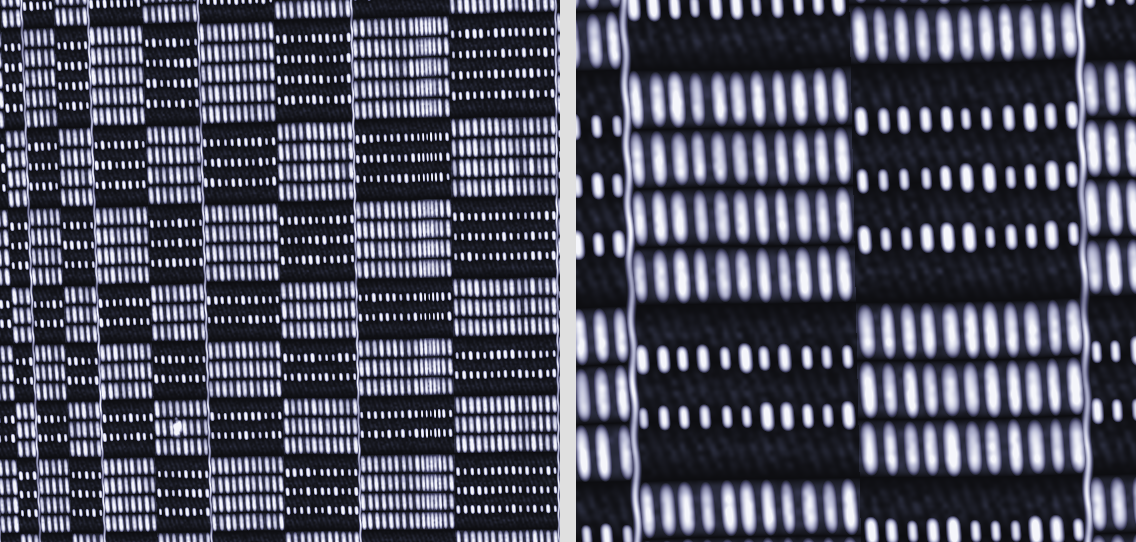
Left, the full canvas; right, a detail of the centre.
A WebGL 1 fragment shader for this texture:

```glsl
precision highp float;
// Woven black and white checkered cloth: bands widening to the right, stitched in short upright strokes.

uniform vec2 u_resolution;

// Colours, from weft shadow to thread highlight
const vec3 BLACK = vec3(0.047, 0.048, 0.060);
const vec3 NAVY = vec3(0.15, 0.16, 0.22);
const vec3 INDIGO = vec3(0.27, 0.27, 0.41);
const vec3 LAVENDER = vec3(0.70, 0.71, 0.82);
const vec3 WHITE = vec3(0.96, 0.965, 0.985);

// Bands across, as shares of the canvas width
const float FIRST_EDGE = -0.018;
const float NARROWEST = 0.0365;
const float BASE_WIDTH = 0.0573;
const float PAIR_GROWTH = 0.0382;
const float ODD_EXTRA = 0.0026;
const float LAST_EXTRA = 0.013;
const float THREAD_PITCH = 0.0124;
const float DENSE_X = 0.768;       // where the strokes crowd together

// Blocks down, counted in rows
const float FIRST_ROW = -7.0;
const float TOP_OFFSET = 0.0376;
const vec2 ROW_RATE = vec2(26.34, 1.33);

// Strokes, in cells of one thread by one row
const vec2 STROKE_SIZE = vec2(0.45, 0.50);
const vec2 DOT_SIZE = vec2(0.34, 0.24);
const float DOT_RISE = 0.07;
const float SLANT = 0.16;
const float GAP_SHEEN = 0.17;      // thread shadow seen between strokes
const float EDGE_THREAD = 0.0038;
const vec2 LINT_POS = vec2(0.317, 0.789);
const vec2 LINT_SIZE = vec2(0.012, 0.020);

float hash(vec2 p) {
  return fract(sin(dot(p, vec2(127.1, 311.7))) * 43758.5453);
}

float noise(vec2 p) {
  vec2 i = floor(p), f = fract(p);
  f = f * f * (3.0 - 2.0 * f);
  return mix(mix(hash(i), hash(i + vec2(1.0, 0.0)), f.x),
             mix(hash(i + vec2(0.0, 1.0)), hash(i + 1.0), f.x), f.y);
}

float bandWidth(float k) {
  float w = BASE_WIDTH + PAIR_GROWTH * floor(k / 2.0) + ODD_EXTRA * mod(k, 2.0);
  return max(w + LAST_EXTRA * step(6.5, k), NARROWEST);
}

float rowsInBlock(float k) {
  return 3.0 + floor(0.14 * (k - 5.0) * (k - 5.0) + 0.5);
}

// Rounded stroke, 1 at the core, falling evenly to 0 at its rim
float stroke(vec2 q, vec2 size) {
  vec2 d = q / size;
  d *= d;
  return max(1.0 - d.x - d.y * d.y, 0.0);
}

vec3 threadColour(float v) {
  vec3 c = mix(BLACK, NAVY, clamp(v / 0.14, 0.0, 1.0));
  c = mix(c, INDIGO, clamp((v - 0.14) / 0.16, 0.0, 1.0));
  c = mix(c, LAVENDER, clamp((v - 0.3) / 0.38, 0.0, 1.0));
  return mix(c, WHITE, clamp((v - 0.68) / 0.22, 0.0, 1.0));
}

void main() {
  vec2 uv = gl_FragCoord.xy / u_resolution;
  uv.y = 1.0 - uv.y;

  // Skew and sag of the cloth
  float x = uv.x - mix(0.036, 0.006, uv.x) * (uv.y - 0.5);
  float y = uv.y + mix(0.032, 0.008, uv.y) * (uv.x - 0.5) - TOP_OFFSET;
  y += 0.002 * (noise(uv * vec2(22.0, 9.0)) - 0.5);
  float row = ROW_RATE.x * y + ROW_RATE.y * y * y;

  // Find the band and the block
  float band = 0.0, left = 0.0, width = 1.0, edge = FIRST_EDGE;
  for (int i = 0; i < 11; i++) {
    float k = float(i) - 2.0, w = bandWidth(k);
    if (x >= edge) { band = k; left = edge; width = w; }
    edge += w;
  }
  float block = 0.0, top = 0.0, rows = 1.0, start = FIRST_ROW;
  for (int i = 0; i < 10; i++) {
    float k = float(i), n = rowsInBlock(k);
    if (row >= start) { block = k; top = start; rows = n; }
    start += n;
  }
  float light = mod(band + block, 2.0);

  // Thread cells, with crowding in one place
  float thread = (x - left) / width * floor(width / THREAD_PITCH + 0.5);
  thread += 2.0 * smoothstep(DENSE_X - 0.026, DENSE_X + 0.026, x);
  float crowd = 1.0 - smoothstep(0.005, 0.024, abs(x - DENSE_X));
  float dotRow = row - top + DOT_RISE;
  float line = light > 0.5 ? row : dotRow + top + 0.5;
  vec2 id = vec2(floor(thread) + band * 31.0, floor(line));
  vec2 q = vec2(fract(thread), fract(line)) - 0.5;
  float rnd = hash(id), threadRnd = hash(vec2(id.x, 7.0));
  q.x += 0.12 * (hash(id + 19.0) - 0.5) - SLANT * q.y;

  // Black weft ribs with a twisted grain
  float rib = 1.0 - abs(2.0 * fract(row) - 1.0);
  float twist = 0.5 + 0.5 * sin(6.2832 * (x * 120.0 - row * 1.5));
  float grain = noise(uv * vec2(260.0, 250.0));
  float v = 0.005 + rib * (0.06 + 0.08 * twist) * (0.3 + grain);

  // Long strokes in light blocks, dots between the ribs in dark ones
  float gain = 0.80 + 0.18 * rnd + 0.12 * threadRnd;
  if (light > 0.5) {
    vec2 size = STROKE_SIZE * vec2(0.86 + 0.24 * threadRnd + 0.25 * crowd, 0.94 + 0.06 * rnd);
    float shade = 0.94 + 0.26 * q.y;
    float sheen = (GAP_SHEEN + 0.3 * crowd) * (1.0 - pow(abs(2.0 * fract(row) - 1.0), 4.0));
    v = max(v, sheen * (0.7 + 0.6 * grain));
    v = max(v, stroke(q, size) * gain * shade * (0.92 + 0.16 * grain));
  } else {
    float inside = step(0.5, dotRow) * step(dotRow, rows - 0.5);
    v = max(v, inside * stroke(q, DOT_SIZE * (0.8 + 0.35 * rnd)) * gain);
  }

  // Continuous pale thread along every second band edge, beaded by the rows
  float side = x - left - width * mod(band, 2.0);
  side += 0.0007 * sin(6.2832 * row);
  float pale = 0.45 + 0.4 * noise(vec2(band + mod(band, 2.0), row * 1.6)) + 0.15 * rib;
  v = max(v, pale * (1.0 - smoothstep(0.0, EDGE_THREAD, abs(side))));

  // Tuft of lint
  float tuft = length((uv - LINT_POS) / LINT_SIZE) + 0.5 * (noise(uv * 140.0) - 0.5);
  v = max(v, 0.95 * (1.0 - smoothstep(0.35, 1.0, tuft)));

  gl_FragColor = vec4(threadColour(v), 1.0);
}
```
